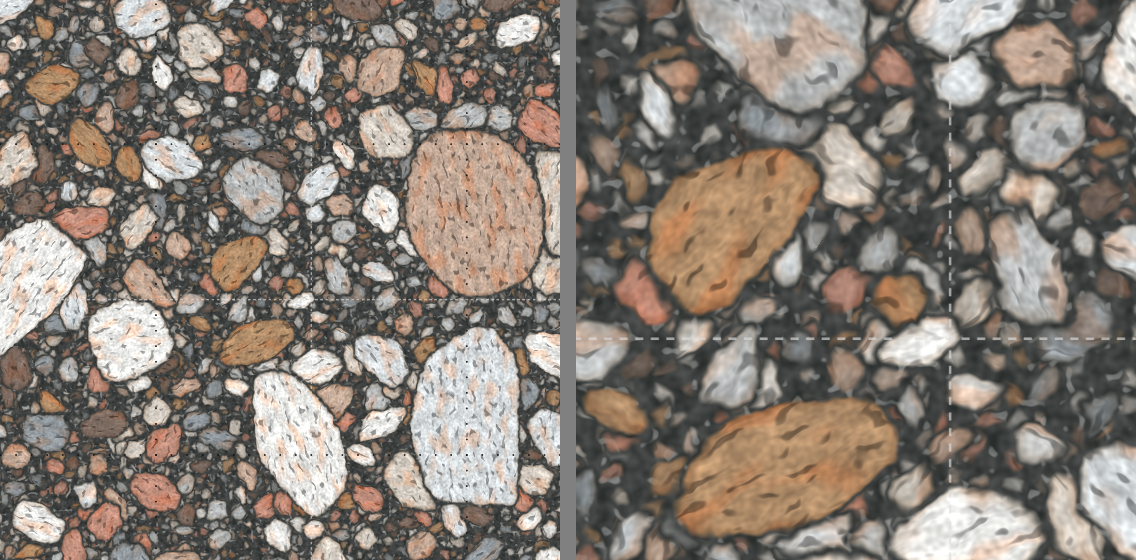
Left, the full canvas; right, a detail of the centre.
Reproduce this texture procedurally as a Shadertoy shader.

```glsl
// Cut face of asphalt: rounded and angular stones of many sizes in a dark binder.
// Stones are jittered-grid polygons, added from large to small; each new one is
// clipped to the space left free. Gradient noise mottles them; a thin guide grid lies on top.

const float TAU = 6.2832;
const int LAYERS = 5;
const float LARGEST_CELL = 0.26;
const float CELL_SHRINK = 0.51;
const float GIANT_RADIUS = 0.142;
const float GAP = 0.003;
const float EDGE_SOFTNESS = 0.0022;
const float MOTTLE = 0.24;
const float GRAIN = 0.10;
const vec3 BINDER_DARK = vec3(0.16, 0.175, 0.17);
const vec3 BINDER_LIGHT = vec3(0.34, 0.35, 0.345);
const vec3 RUST_TINT = vec3(1.04, 0.88, 0.78);
const vec2 GUIDE_ORIGIN = vec2(0.556, 0.465);
const float GUIDE_STEP = 0.2775;

// Stone colours, from pale to dark
const vec3 STONES[9] = vec3[9](
    vec3(0.93, 0.93, 0.92), vec3(0.85, 0.87, 0.88), vec3(0.84, 0.81, 0.77),
    vec3(0.73, 0.74, 0.74), vec3(0.58, 0.61, 0.63), vec3(0.77, 0.67, 0.60),
    vec3(0.77, 0.57, 0.50), vec3(0.70, 0.56, 0.42), vec3(0.50, 0.43, 0.39));

struct Stone { float dist; float radius; vec2 local; vec4 traits; };

vec4 hash4(vec2 p) {
    vec4 q = fract(p.xyxy * vec4(0.1031, 0.1030, 0.0973, 0.1099));
    q += dot(q, q.wzxy + 33.33);
    return fract((q.xxyz + q.yzzw) * q.zywx);
}

mat2 rotate(float a) { return mat2(cos(a), sin(a), -sin(a), cos(a)); }

float corner(vec2 cell, vec2 offset) {
    float a = TAU * hash4(cell + 71.3).x;
    return dot(vec2(cos(a), sin(a)), offset);
}

float gradientNoise(vec2 p) {
    vec2 i = floor(p), f = p - i, u = f * f * f * (f * (f * 6.0 - 15.0) + 10.0);
    vec2 e = vec2(0.0, 1.0);
    float low = mix(corner(i, f), corner(i + e.yx, f - e.yx), u.x);
    float high = mix(corner(i + e.xy, f - e.xy), corner(i + e.yy, f - e.yy), u.x);
    return 1.5 * mix(low, high, u.y);
}

float fbm(vec2 p) {
    return 0.5 * gradientNoise(p) + 0.35 * gradientNoise(p * 2.1 + 9.0)
         + 0.3 * gradientNoise(p * 4.5 + 23.0);
}

float smoothMax(float a, float b, float k) {
    float h = max(k - abs(a - b), 0.0) / k;
    return max(a, b) + 0.25 * h * h * k;
}

// Traits: x angle, y elongation, z tone, w roundness
void addStone(inout Stone top, vec2 p, vec2 centre, float r, vec4 traits, vec2 id) {
    vec2 q = p - centre;
    if (dot(q, q) > 4.0 * r * r) return;
    float stretch = sqrt(1.0 + 0.9 * traits.y);
    q = (q * rotate(TAU * 0.5 * traits.x)) * vec2(1.0 / stretch, stretch);
    float d = length(q) - 1.15 * r;
    for (int k = 0; k < 6; k++) {
        vec2 h = hash4(id + float(k) * 7.7).xy;
        float a = (float(k) + 0.7 * (h.x - 0.5)) * TAU / 6.0;
        float side = r * (mix(0.62, 1.02, h.y) + 0.2 * traits.w);
        d = smoothMax(d, dot(q, vec2(cos(a), sin(a))) - side, r * mix(0.12, 0.4, traits.w));
    }
    d = smoothMax(d, GAP + 0.05 * r - top.dist, 0.4 * r);
    if (d < top.dist) top = Stone(d, r, q, traits);
}

Stone packStones(vec2 p) {
    Stone top = Stone(1.0, 1.0, p, vec4(0.0));
    for (int i = 0; i < 2; i++) {
        float n = float(i);
        vec4 traits = vec4(0.55, 0.3 + 0.2 * n, 0.17 + 0.43 * n, 0.15 + 0.85 * n);
        addStone(top, p, vec2(0.84, 0.24 + 0.375 * n), GIANT_RADIUS, traits, vec2(5.0 + 31.0 * n, 12.0));
    }
    float cell = LARGEST_CELL;
    for (int layer = 0; layer < LAYERS; layer++) {
        float n = float(layer);
        vec2 g = rotate(0.4 + 1.1 * n) * p;
        vec2 base = floor(g / cell);
        float presence = layer == 0 ? 0.45 : 0.87;
        for (int y = -1; y <= 1; y++)
        for (int x = -1; x <= 1; x++) {
            vec2 slot = base + vec2(x, y);
            vec2 id = slot + 37.0 * n + 113.0;
            vec4 place = hash4(id);
            if (place.z > presence) continue;
            vec4 traits = hash4(id + 51.7);
            traits.z = pow(traits.z, layer == 0 ? 2.4 : 1.25);
            vec2 centre = (slot + mix(vec2(0.15), vec2(0.85), place.xy)) * cell;
            addStone(top, g, centre, cell * mix(0.23, 0.41, place.w), traits, id + 19.3);
        }
        cell *= CELL_SHRINK;
    }
    return top;
}

vec3 binderColour(vec2 p) {
    float n = 0.6 * gradientNoise(p * 85.0) + 0.5 * gradientNoise(p * 190.0);
    vec3 col = mix(BINDER_DARK, BINDER_LIGHT, clamp(0.42 + 0.6 * n, 0.0, 1.0));
    return col + 0.22 * smoothstep(0.35, 0.7, gradientNoise(p * 130.0 + 40.0));
}

vec3 stoneColour(Stone s, vec2 p) {
    vec3 col = STONES[int(min(s.traits.z * 9.0, 8.0))];
    vec2 q = s.local * vec2(1.0, 1.5) + 6.0 * s.traits.xw;
    col *= 1.0 + MOTTLE * fbm(q * 42.0);
    col = mix(col, col * RUST_TINT, 0.8 * smoothstep(0.0, 0.6, gradientNoise(q * 27.0 + 50.0)));
    col *= 1.0 - 0.35 * smoothstep(0.3, 0.65, gradientNoise(q * 75.0 + 80.0));
    col *= 1.0 + GRAIN * gradientNoise(p * 210.0);
    float rim = smoothstep(-0.007, 0.0, s.dist);
    return col * mix(vec3(1.0), vec3(0.88, 0.84, 0.80), rim);
}

// Dashed centre lines and dotted outer lines
vec3 drawGuides(vec3 col, vec2 p, float pixel) {
    vec2 g = (p - GUIDE_ORIGIN) / GUIDE_STEP;
    for (int axis = 0; axis < 2; axis++) {
        vec2 s = axis == 0 ? g : g.yx;
        float line = floor(s.x + 0.5);
        float across = abs(s.x - line) * GUIDE_STEP;
        float along = abs(fract(s.y * 10.0 + 0.5) - 0.5) * 0.1 * GUIDE_STEP;
        float stroke = 1.0 - smoothstep(0.0005, 0.0005 + pixel, across);
        float dash = smoothstep(0.18, 0.3, abs(fract(s.y * 30.0) - 0.5));
        float spot = 1.0 - smoothstep(0.0008, 0.0008 + pixel, length(vec2(across, along)));
        if (abs(line) < 0.5) col = mix(col, vec3(0.86), 0.65 * stroke * dash);
        else if (abs(line) < 1.5) col = mix(col, vec3(0.08), 0.85 * spot);
    }
    return col;
}

void mainImage(out vec4 fragColor, in vec2 fragCoord) {
    vec2 p = fragCoord / iResolution.y;
    float pixel = 1.0 / iResolution.y;
    vec2 rough = vec2(gradientNoise(p * 55.0), gradientNoise(p * 55.0 + 30.0)) * 0.0035
               + vec2(gradientNoise(p * 140.0), gradientNoise(p * 140.0 + 60.0)) * 0.0013;
    Stone stone = packStones(p + rough);
    float edge = max(EDGE_SOFTNESS, pixel);
    float cover = 1.0 - smoothstep(-edge, edge, stone.dist);
    cover *= mix(0.6, 1.0, smoothstep(0.003, 0.02, stone.radius));
    vec3 col = mix(binderColour(p), stoneColour(stone, p), cover);
    fragColor = vec4(clamp(drawGuides(col, p, pixel), 0.0, 1.0), 1.0);
}
```
